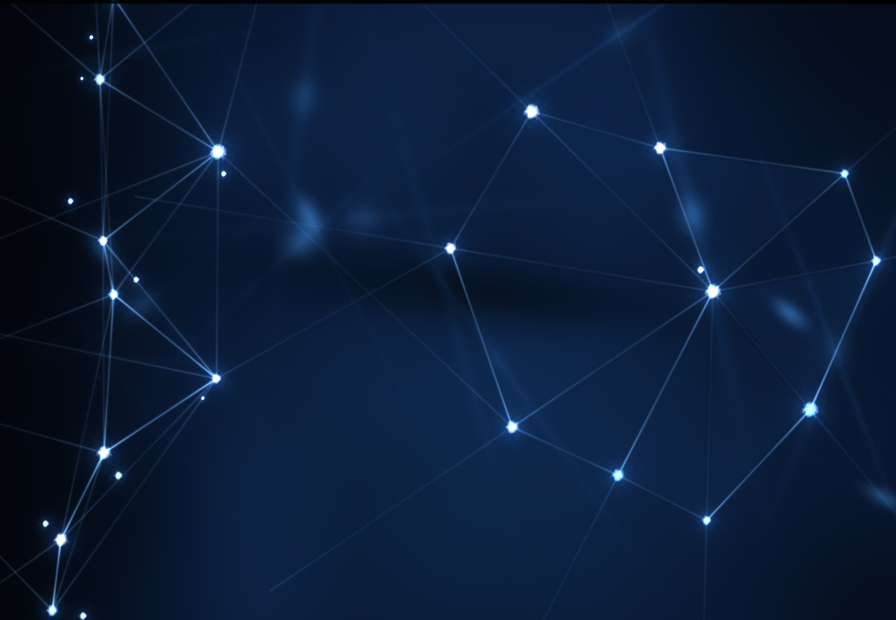
A Shadertoy shader for this background:

```glsl
const vec2 HUB = vec2(1.15, 0.53);

float hash(float n) { return fract(sin(n * 91.7 + 3.1) * 4758.3); }

float noise(vec2 p) {
    vec2 i = floor(p), f = fract(p);
    f = f * f * (3.0 - 2.0 * f);
    float n = i.x + i.y * 57.0;
    return mix(mix(hash(n), hash(n + 1.0), f.x),
               mix(hash(n + 57.0), hash(n + 58.0), f.x), f.y);
}

float blob(vec2 p, vec2 center, vec2 size) {
    vec2 q = (p - center) / size;
    return exp(-dot(q, q));
}

// Zigzag of nodes climbing the left side, every third pushed inwards
vec2 columnNode(int k) {
    float n = float(k);
    float push = (k > 0 && k % 3 == 0) ? 0.24 : 0.0;
    return vec2(0.08 + 0.13 * hash(n + 5.0) + push,
                0.02 + 0.122 * n + 0.05 * (hash(n + 20.0) - 0.5));
}

// Uneven ring of nodes around the hub on the right side
vec2 ringNode(int k) {
    float n = float(k % 9);
    float angle = 6.2832 * (n + 0.5 * hash(n + 40.0)) / 9.0;
    float radius = 0.26 + 0.16 * hash(n + 60.0);
    return vec2(1.08, 0.48) + radius * vec2(cos(angle), sin(angle));
}

// Thin thread that brightens towards its ends, with a soft haze
vec3 link(vec2 p, vec2 a, vec2 b, float strength) {
    vec2 d = b - a;
    float t = clamp(dot(p - a, d) / dot(d, d), 0.0, 1.0);
    float r = length(p - a - d * t);
    float width = max(0.0018, 0.7 / iResolution.y);
    float ends = 0.35 + 0.65 * pow(2.0 * t - 1.0, 2.0);
    vec3 core = vec3(0.45, 0.65, 0.85) * exp(-r * r / (width * width));
    vec3 haze = vec3(0.008, 0.024, 0.042) * exp(-r / 0.012);
    return strength * ends * (core + haze);
}

// Ragged bright point with a blue halo
vec3 spark(vec2 p, vec2 center, float size, float warmth) {
    vec2 q = p - center;
    float r = length(q) * (0.85 + 0.35 * noise(q * 250.0 + 90.0));
    vec3 tint = mix(vec3(0.55, 0.78, 1.0), vec3(1.0, 0.87, 0.92), warmth);
    return tint * smoothstep(size * 1.2, size * 0.45, r)
         + vec3(0.08, 0.22, 0.40) * exp(-r / (size * 1.2));
}

float side(vec2 p, vec2 a, vec2 b) {
    vec2 d = normalize(b - a);
    return d.x * (p.y - a.y) - d.y * (p.x - a.x);
}

void mainImage(out vec4 fragColor, in vec2 fragCoord) {
    vec2 p = fragCoord / iResolution.y;

    // Deep blue backdrop
    vec3 col = vec3(0.034, 0.090, 0.190);
    col += vec3(0.018, 0.062, 0.105) * blob(p, vec2(0.75, 0.22), vec2(0.42, 0.30));
    col += vec3(0.014, 0.040, 0.075) * blob(p, vec2(0.80, 0.80), vec2(0.40, 0.22));
    col *= 1.0 - 0.5 * blob(p, vec2(0.78, 0.53 - 0.1 * (p.x - 0.78)), vec2(0.30, 0.05));
    col *= 1.0 - 0.45 * blob(p, vec2(1.45, 0.95), vec2(0.30, 0.35));
    col *= 1.0 - 0.35 * blob(p, vec2(1.45, 0.0), vec2(0.35, 0.25));
    col *= mix(0.22, 1.0, smoothstep(-0.02, 0.42, p.x));
    col *= 0.86 + 0.28 * noise(p * 5.0 + 7.0);

    // Translucent facets between hub and ring
    for (int k = 0; k < 9; k++) {
        vec2 a = ringNode(k), b = ringNode(k + 1);
        float inside = min(side(p, HUB, a), min(side(p, a, b), side(p, b, HUB)));
        col += vec3(0.010, 0.030, 0.055) * hash(float(k) + 80.0)
             * smoothstep(-0.004, 0.01, inside);
    }

    // Out of focus beams and smudges
    for (int k = 0; k < 18; k++) {
        float n = float(k) * 7.0 + 100.0;
        vec2 q = p - vec2(1.45 * hash(n), hash(n + 1.0));
        float angle = 6.2832 * hash(n + 2.0);
        q = mat2(cos(angle), -sin(angle), sin(angle), cos(angle)) * q;
        float fade = smoothstep(0.0, 0.3, p.x);
        float beam = blob(q, vec2(0.0), vec2(0.30, 0.004 + 0.010 * hash(n + 3.0)));
        float smudge = blob(q, vec2(0.0), vec2(0.03, 0.012 + 0.018 * hash(n + 4.0)));
        col += fade * vec3(0.02, 0.05, 0.08) * beam * hash(n + 5.0);
        col += fade * vec3(0.13, 0.27, 0.40) * smudge * pow(hash(n + 6.0), 3.0);
    }

    // Left network
    for (int k = 0; k < 9; k++) {
        float n = float(k);
        vec2 a = columnNode(k);
        col += link(p, a, columnNode(k + 1), mix(1.3, 0.25, n / 8.0));
        col += link(p, a, columnNode(k + 2), 0.15 + 0.5 * hash(n + 300.0));
        col += link(p, a, columnNode(k + 3), 0.22);
        col += link(p, a, vec2(-0.2, a.y + 0.7 * (hash(n + 310.0) - 0.5)), 0.25);
        col += spark(p, a, 0.007 + 0.006 * hash(n + 320.0), hash(n + 330.0));
        vec2 offset = vec2(hash(n + 340.0), hash(n + 350.0)) - 0.5;
        col += spark(p, a + 0.14 * offset, 0.003 + 0.005 * hash(n + 360.0), 0.6);
    }

    // Right network
    for (int k = 0; k < 9; k++) {
        float n = float(k);
        vec2 a = ringNode(k);
        col += link(p, a, ringNode(k + 1), 0.15 + 0.85 * pow(hash(n + 400.0), 2.0));
        col += link(p, a, HUB, 0.12 + 0.55 * pow(hash(n + 410.0), 2.0));
        col += link(p, a, HUB + (a - HUB) * 2.2, 0.12);
        col += spark(p, a, 0.007 + 0.006 * hash(n + 420.0), hash(n + 430.0));
    }
    col += spark(p, HUB, 0.012, 0.8) + spark(p, HUB + vec2(-0.02, 0.035), 0.006, 0.9);

    // Faint threads joining both networks
    for (int k = 1; k < 3; k++)
        col += link(p, columnNode(3 * k), ringNode(3 + k), 0.14);

    col *= 1.0 - 0.9 * smoothstep(0.992, 0.996, p.y);
    fragColor = vec4(min(col, 1.0), 1.0);
}
```
